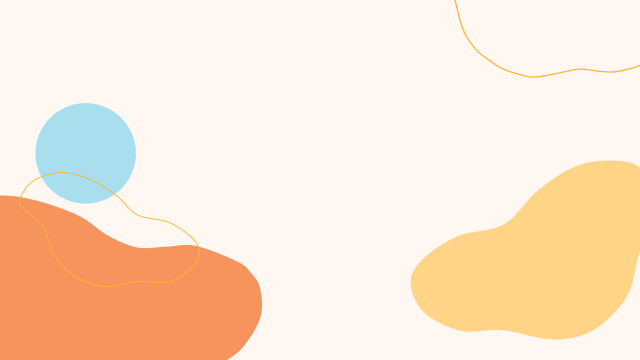
Reproduce this background procedurally as a WebGL 2 fragment shader.

```glsl
#version 300 es
precision highp float;
// Flat organic background: soft blobs, a disc and thin wavy outlines on cream.

uniform vec2 u_resolution;
out vec4 fragColor;

const int KNOTS = 16;
const int STEPS = 8;

// Knots of each closed curve, in units of canvas height
const vec2 ORANGE_BLOB[KNOTS] = vec2[](
    vec2(-.139, .440), vec2(.0, .457), vec2(.104, .442), vec2(.220, .400),
    vec2(.301, .345), vec2(.382, .3125), vec2(.463, .315), vec2(.544, .317),
    vec2(.660, .273), vec2(.697, .242), vec2(.722, .201), vec2(.725, .125),
    vec2(.685, .049), vec2(.630, .0), vec2(.463, -.09), vec2(-.14, -.09));
const vec2 YELLOW_BLOB[KNOTS] = vec2[](
    vec2(1.778, .535), vec2(1.697, .554), vec2(1.597, .537), vec2(1.493, .470),
    vec2(1.400, .377), vec2(1.269, .343), vec2(1.169, .275), vec2(1.141, .211),
    vec2(1.178, .132), vec2(1.280, .081), vec2(1.396, .083), vec2(1.537, .057),
    vec2(1.648, .083), vec2(1.741, .176), vec2(1.778, .306), vec2(1.829, .456));
const vec2 SMALL_LOOP[KNOTS] = vec2[](
    vec2(.056, .449), vec2(.093, .498), vec2(.169, .521), vec2(.250, .502),
    vec2(.324, .456), vec2(.382, .403), vec2(.475, .380), vec2(.546, .324),
    vec2(.544, .269), vec2(.475, .218), vec2(.382, .218), vec2(.292, .204),
    vec2(.213, .229), vec2(.153, .287), vec2(.120, .370), vec2(.065, .421));
const vec2 CORNER_LOOP[KNOTS] = vec2[](
    vec2(1.245, 1.093), vec2(1.264, 1.0), vec2(1.287, .917), vec2(1.319, .866),
    vec2(1.354, .836), vec2(1.394, .810), vec2(1.440, .794), vec2(1.484, .786),
    vec2(1.546, .796), vec2(1.609, .808), vec2(1.655, .803), vec2(1.701, .800),
    vec2(1.741, .807), vec2(1.778, .819), vec2(1.852, .861), vec2(1.852, 1.139));

// Catmull-Rom point between b and c
vec2 spline(vec2 a, vec2 b, vec2 c, vec2 d, float t) {
    return b + .5 * t * (c - a + t * (2. * a - 5. * b + 4. * c - d
             + t * (3. * (b - c) + d - a)));
}

// Signed distance to a closed spline, negative inside
float curveDistance(vec2 p, vec2 knots[KNOTS]) {
    float nearest = 1e9, side = 1.;
    vec2 start = knots[0];
    for (int i = 0; i < KNOTS; i++) {
        vec2 a = knots[(i + KNOTS - 1) % KNOTS], b = knots[i];
        vec2 c = knots[(i + 1) % KNOTS], d = knots[(i + 2) % KNOTS];
        for (int j = 1; j <= STEPS; j++) {
            vec2 end = spline(a, b, c, d, float(j) / float(STEPS));
            vec2 edge = end - start, q = p - start;
            vec2 gap = q - edge * clamp(dot(q, edge) / dot(edge, edge), 0., 1.);
            nearest = min(nearest, dot(gap, gap));
            // Each edge crossed by a horizontal ray flips the side
            if ((start.y > p.y) != (end.y > p.y)
                && q.x < edge.x * q.y / edge.y) side = -side;
            start = end;
        }
    }
    return side * sqrt(nearest);
}

// Antialiased coverage of a filled distance
float fill(float dist) {
    return clamp(.5 - dist * u_resolution.y, 0., 1.);
}

float stroke(float dist, float width) {
    return fill(abs(dist) - .5 * width);
}

void main() {
    vec2 p = gl_FragCoord.xy / u_resolution.y;
    vec3 gold = vec3(.98, .71, .18);
    vec3 color = vec3(1., .97, .95);

    // Filled shapes
    color = mix(color, vec3(.66, .87, .93), fill(length(p - vec2(.238, .574)) - .1395));
    color = mix(color, vec3(.97, .58, .37), fill(curveDistance(p, ORANGE_BLOB)));
    color = mix(color, vec3(1., .83, .53), fill(curveDistance(p, YELLOW_BLOB)));

    // Thin outlines on top
    color = mix(color, gold, stroke(curveDistance(p, SMALL_LOOP), .0025));
    color = mix(color, gold, stroke(curveDistance(p, CORNER_LOOP), .0034));

    fragColor = vec4(color, 1.);
}
```
